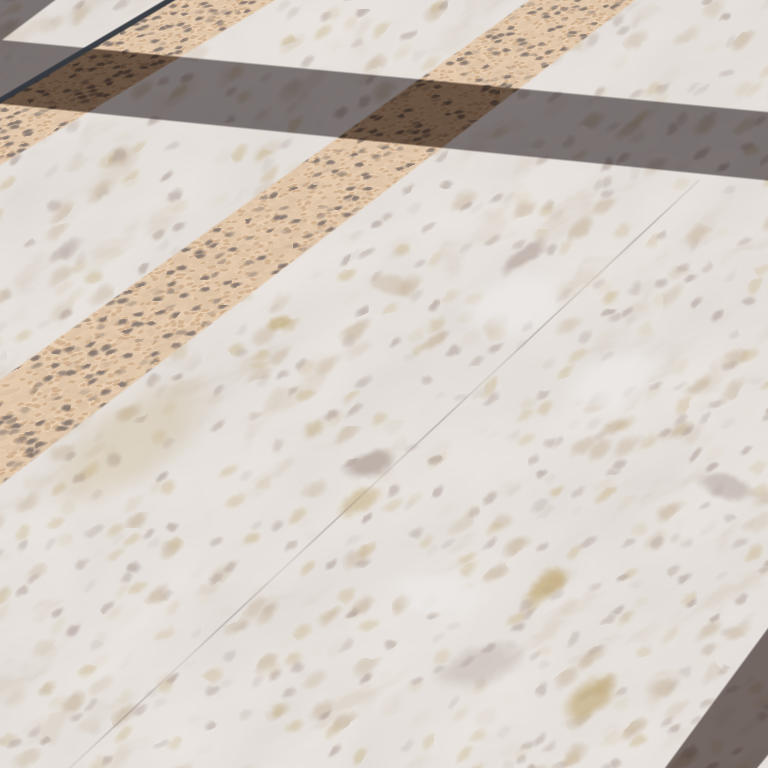
Write a WebGL 1 fragment shader that draws this texture.

```glsl
precision highp float;
uniform vec2 u_resolution;

const vec3 MARBLE = vec3(0.897, 0.877, 0.857);
const vec3 WHITE = vec3(0.925, 0.912, 0.905);
const vec3 TAN = vec3(0.77, 0.70, 0.61);
const vec3 OCHRE = vec3(0.76, 0.67, 0.48);
const vec3 MAUVE = vec3(0.69, 0.63, 0.60);
const vec3 GRANITE = vec3(0.89, 0.79, 0.68);
const vec3 GRAIN_RUST = vec3(0.76, 0.62, 0.48);
const vec3 GRAIN_GREY = vec3(0.49, 0.44, 0.42);
const vec3 JOINT = vec3(0.20, 0.22, 0.25);
const vec3 SHADE = vec3(0.53, 0.51, 0.52);
const vec3 SHADE_GRANITE = vec3(0.47, 0.42, 0.39);
const float SOFT = 0.0018;
const float FLECK_TILT = 0.62;
const float GRAIN_TILT = 0.42;

float hash(vec2 p) {
  return fract(sin(dot(p, vec2(127.1, 311.7))) * 43758.55);
}

vec2 rotate(vec2 p, float a) {
  float c = cos(a), s = sin(a);
  return vec2(c * p.x + s * p.y, c * p.y - s * p.x);
}

// Distance to the nearest cell point, and a random value for that cell
vec2 cellular(vec2 p) {
  vec2 base = floor(p), nearest = vec2(9.0, 0.0);
  for (int j = -1; j <= 1; j++) {
    for (int i = -1; i <= 1; i++) {
      vec2 cell = base + vec2(float(i), float(j));
      vec2 point = cell + 0.1 + 0.8 * vec2(hash(cell), hash(cell + 37.3));
      float d = length(p - point);
      if (d < nearest.x) nearest = vec2(d, hash(cell + 71.9));
    }
  }
  return nearest;
}

// Layered sines, roughly -1 to 1
float waves(vec2 p) {
  float sum = 0.0, amp = 0.5;
  for (int i = 0; i < 4; i++) {
    sum += amp * sin(p.x + 1.7 * sin(p.y)) * cos(p.y * 1.1 + sin(p.x * 0.7));
    p = rotate(p, 0.9) * 1.9 + 2.3;
    amp *= 0.55;
  }
  return sum;
}

// Signed distance from the line a-b, positive above it
float above(vec2 p, vec2 a, vec2 b) {
  vec2 t = normalize(b - a);
  return dot(p - a, vec2(-t.y, t.x));
}

float cover(float d) { return smoothstep(-SOFT, SOFT, d); }

// Sparse, soft flecks: only cells above the rarity threshold are filled
float flecks(vec2 p, vec2 scale, float rarity) {
  vec2 c = cellular(rotate(p, FLECK_TILT) * scale);
  float strength = smoothstep(rarity - 0.02, 1.0, c.y);
  return smoothstep(0.48, 0.12, c.x) * strength;
}

// Ragged elliptical stain
float stain(vec2 p, vec2 center, vec2 radius, float tilt) {
  return smoothstep(1.15, 0.45, length(rotate(p - center, tilt) / radius));
}

vec3 marble(vec2 p) {
  vec2 w = p + 0.007 * vec2(waves(p * 38.0), waves(p * 41.0 + 5.0));
  vec2 along = rotate(w, FLECK_TILT);
  float cloud = waves(along * vec2(9.0, 19.0) + 1.0);
  vec3 col = MARBLE + 0.022 * cloud;
  float vein = waves(along * vec2(14.0, 40.0) + 8.0);
  col = mix(col, TAN, 0.22 * smoothstep(0.25, 0.8, vein));
  col = mix(col, TAN, 0.60 * flecks(w, vec2(19.0, 37.0), 0.72));
  col = mix(col, OCHRE, 0.38 * flecks(w + 3.1, vec2(26.0, 48.0), 0.75));
  col = mix(col, MAUVE, 0.60 * flecks(w + 7.7, vec2(34.0, 64.0), 0.78));

  // Pale clouds
  float pale = stain(w, vec2(0.67, 0.605), vec2(0.075, 0.045), 0.2);
  pale += stain(w, vec2(0.80, 0.505), vec2(0.07, 0.038), 0.4);
  pale += stain(w, vec2(0.57, 0.225), vec2(0.065, 0.03), -0.1);
  col = mix(col, WHITE, 0.8 * min(pale, 1.0));

  // Larger warm and grey stains
  float warm = 0.7 * stain(w, vec2(0.71, 0.238), vec2(0.038, 0.017), 0.6);
  warm += 0.65 * stain(w, vec2(0.768, 0.09), vec2(0.04, 0.026), 0.6);
  warm += 0.65 * stain(w, vec2(0.364, 0.58), vec2(0.018, 0.011), 0.3);
  warm += 0.5 * stain(w, vec2(0.465, 0.345), vec2(0.034, 0.016), 0.5);
  warm += 0.25 * stain(w, vec2(0.17, 0.425), vec2(0.13, 0.055), 0.6);
  col = mix(col, OCHRE, warm);
  float grey = 0.75 * stain(w, vec2(0.483, 0.395), vec2(0.036, 0.019), 0.3);
  grey += 0.6 * stain(w, vec2(0.682, 0.667), vec2(0.042, 0.011), 0.7);
  grey += 0.35 * stain(w, vec2(0.625, 0.132), vec2(0.06, 0.028), 0.3);
  grey += 0.5 * stain(w, vec2(0.945, 0.365), vec2(0.04, 0.016), -0.3);
  grey += 0.45 * stain(w, vec2(0.085, 0.673), vec2(0.03, 0.01), 0.5);
  col = mix(col, MAUVE, grey);
  return mix(col, TAN, 0.42 * stain(w, vec2(0.51, 0.627), vec2(0.036, 0.014), -0.3));
}

vec3 granite(vec2 p) {
  vec2 q = rotate(p, GRAIN_TILT) / (1.35 - 0.45 * p.y);
  q += 0.003 * vec2(waves(p * 90.0), waves(p * 80.0 + 4.0));
  vec2 coarse = cellular(q * vec2(62.0, 120.0));
  vec2 fine = cellular(q * vec2(100.0, 185.0) + 9.0);
  vec3 col = GRANITE + 0.06 * (fine.y - 0.5);
  col = mix(col, GRAIN_RUST, 0.6 * smoothstep(0.6, 0.2, fine.x) * step(0.6, fine.y));
  return mix(col, GRAIN_GREY, 0.85 * smoothstep(0.62, 0.15, coarse.x) * smoothstep(0.6, 0.85, coarse.y));
}

void main() {
  vec2 p = gl_FragCoord.xy / u_resolution;

  // Paving: two granite strips across the marble
  float joint = above(p, vec2(0.0, 0.869), vec2(0.2214, 1.0));
  float strip = cover(-joint) * cover(above(p, vec2(0.0, 0.785), vec2(0.358, 1.0)));
  strip += cover(-above(p, vec2(0.0, 0.505), vec2(0.690, 1.0)))
         * cover(above(p, vec2(0.0, 0.3685), vec2(0.827, 1.0)));
  vec3 col = mix(marble(p), granite(p), strip);

  // Hairline seam
  float seam = abs(above(p, vec2(0.091, 0.0), vec2(0.911, 0.766)));
  float seamFade = (0.28 + 0.12 * sin(p.x * 47.0)) * (1.0 - step(0.766, p.y));
  col = mix(col, MAUVE * 0.85, seamFade * smoothstep(0.0022, 0.0004, seam));

  // Cast shadows: long band and two corners
  float shadow = cover(-above(p, vec2(0.0, 0.948), vec2(1.0, 0.854)))
               * cover(above(p, vec2(0.0, 0.865), vec2(1.0, 0.765)));
  shadow += cover(above(p, vec2(0.0, 0.946), vec2(0.072, 1.0)));
  float corner = cover(-above(p, vec2(0.866, 0.0), vec2(1.0, 0.182)))
               * cover(above(p, vec2(0.986, 0.0), vec2(1.0, 0.017)));
  vec3 shade = mix(SHADE, SHADE_GRANITE, strip);
  col *= mix(vec3(1.0), shade, min(shadow, 1.0));
  col *= mix(vec3(1.0), SHADE * vec3(0.94, 0.90, 0.87), corner);

  // Dark expansion joint
  col = mix(col, JOINT, 0.95 * smoothstep(0.005, 0.002, abs(joint)));
  gl_FragColor = vec4(col, 1.0);
}
```
